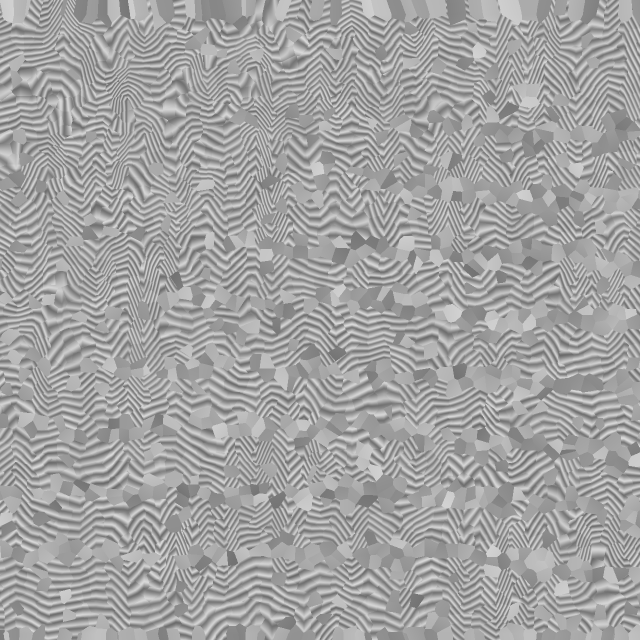
Write a WebGL 2 fragment shader that draws this texture.

```glsl
#version 300 es
precision highp float;
// Grey layered relief: faceted zigzag stripes split by seams of flat angular chips.

uniform vec2 u_resolution;
out vec4 fragColor;

const float CELLS = 54.0;            // facets across the canvas
const float STRIPES = 72.0;          // stripes across the canvas
const float SEAM_SPACING = 0.098;
const float DARK = 0.45;
const float LIGHT = 0.825;

float hash(vec2 p) {
    vec3 q = fract(vec3(p.xyx) * 0.1031);
    q += dot(q, q.yzx + 33.33);
    return fract((q.x + q.y) * q.z);
}

vec2 hash2(vec2 p) {
    return vec2(hash(p), hash(p + 71.7));
}

// Bilinear noise: its straight ramps give sharp chevrons
float rampNoise(vec2 p) {
    vec2 i = floor(p), f = p - i;
    float low = mix(hash(i), hash(i + vec2(1, 0)), f.x);
    float high = mix(hash(i + vec2(0, 1)), hash(i + vec2(1, 1)), f.x);
    return mix(low, high, f.y);
}

// 0 in the tangled upper left, 1 in the layered lower right
float layering(vec2 p) {
    return smoothstep(-0.6, -0.1, 0.8 * p.x - p.y);
}

// Stripe phase: height bent by narrow zigzag columns and by tangled swirls
float stripePhase(vec2 p) {
    float calm = 1.0 - smoothstep(0.1, 0.5, p.x + 1.6 * p.y);
    float zigzag = rampNoise(p * vec2(40.0, 7.0) + 5.0) - 0.5;
    float tangle = rampNoise(p * vec2(31.0, 19.0) + 90.0) - 0.5;
    float bend = zigzag * mix(5.5, 1.6, calm) + tangle * mix(4.5, 1.0, layering(p));
    return p.y * STRIPES + bend + p.x * 9.0 * calm;
}

// Nearest jittered site; returns its position and its grid id
vec4 nearestSite(vec2 p) {
    vec2 base = floor(p * CELLS);
    vec4 nearest = vec4(0.0);
    float best = 1e9;
    for (int j = -1; j <= 1; j++) {
        for (int i = -1; i <= 1; i++) {
            vec2 id = base + vec2(i, j);
            vec2 site = (id + hash2(id + 200.0)) / CELLS;
            vec2 d = p - site;
            if (dot(d, d) < best) {
                best = dot(d, d);
                nearest = vec4(site, id);
            }
        }
    }
    return nearest;
}

// Chance that a facet is a flat chip
float chipChance(vec2 site) {
    float level = (site.y - 0.036 + 0.07 * max(0.0, site.x - 0.5)) / SEAM_SPACING;
    level += 0.25 * (rampNoise(vec2(site.x * 11.0, floor(level + 0.5) + 300.0)) - 0.5);
    float dist = abs(level - round(level)) * SEAM_SPACING;
    float inside = smoothstep(0.05, 0.09, site.y) * (1.0 - smoothstep(0.8, 0.86, site.y));
    float width = mix(0.007, 0.012, site.x);
    float seam = (1.0 - smoothstep(width, width + 0.008, dist)) * inside * layering(site);
    float border = max(step(0.972, site.y), step(site.y, 0.014));
    return max(border, 0.09 + 0.86 * seam);
}

// Asymmetric ridge with a short rise and a longer fall
float ridge(float phase) {
    float t = fract(phase);
    float w = min(t / 0.38, (1.0 - t) / 0.62);
    return mix(w, smoothstep(0.0, 1.0, w), 0.5);
}

float shade(vec2 p) {
    // Stretch the facets out to the top and bottom borders
    vec2 q = vec2(p.x, clamp(p.y, 0.01, 0.977));
    q.x += (p.y - q.y) * 0.9 * (rampNoise(vec2(p.x * 20.0, 3.0)) - 0.5);
    vec4 cell = nearestSite(q);
    vec2 site = cell.xy, id = cell.zw + 400.0;

    if (hash(id) < chipChance(site)) {
        float tone = mix(hash(id + 13.0), hash(id + 29.0), 0.35);
        vec2 tilt = hash2(id + 47.0) - 0.5;
        return clamp(tone + dot(q - site, tilt) * 9.0, 0.0, 1.0);
    }

    // Blend the bent phase with a plane through the site to facet the stripes
    float e = 0.004;
    float center = stripePhase(site);
    vec2 slope = vec2(stripePhase(site + vec2(e, 0)) - stripePhase(site - vec2(e, 0)),
                      stripePhase(site + vec2(0, e)) - stripePhase(site - vec2(0, e))) / (2.0 * e);
    float plane = center + dot(slope, p - site);
    float wave = ridge(mix(stripePhase(p), plane, 0.4));
    float contrast = mix(0.7, 1.1, rampNoise(p * 40.0 + 150.0));
    return 0.5 + (wave - 0.5) * contrast + 0.16 * (hash(id + 61.0) - 0.5);
}

void main() {
    // Average a 2 by 2 grid of samples to smooth the edges
    float sum = 0.0;
    for (int k = 0; k < 4; k++) {
        vec2 offset = vec2(k % 2, k / 2) * 0.5 - 0.25;
        sum += shade((gl_FragCoord.xy + offset) / u_resolution);
    }
    fragColor = vec4(vec3(mix(DARK, LIGHT, sum * 0.25)), 1.0);
}
```
